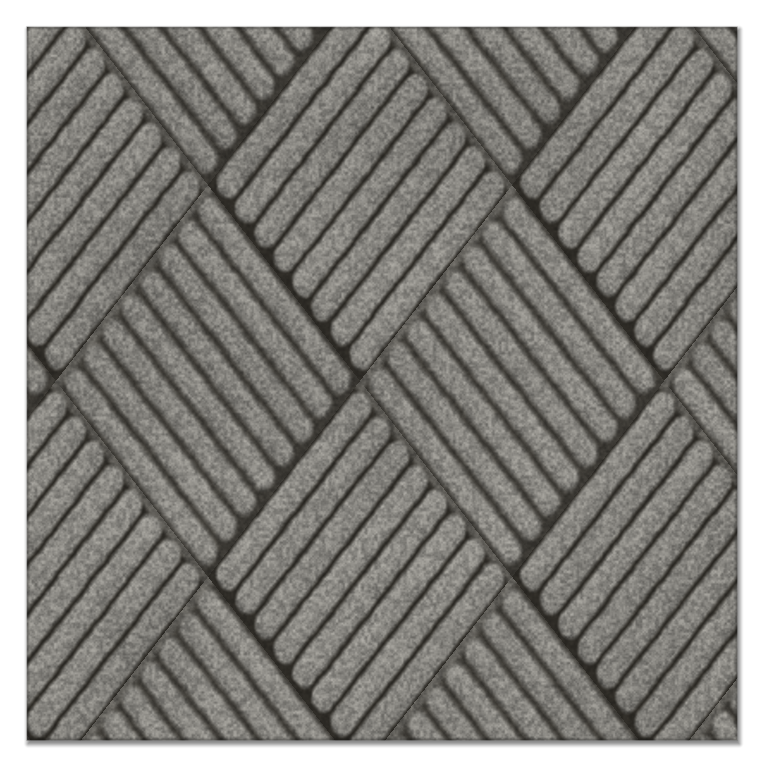
Reproduce this pattern procedurally as a Shadertoy shader.

```glsl
const vec2 MAT_MIN = vec2(0.035, 0.036);
const vec2 MAT_MAX = vec2(0.960, 0.965);
const vec2 DIAMOND_SIZE = vec2(0.396, 0.510);
const vec2 DIAMOND_CENTER = vec2(0.4688, 0.759);
const float BARS = 8.0;                        // bars per diamond
const vec2 BAR_HALF = vec2(0.478, 0.0505);     // in diamond edge lengths
const float BAR_ROUND = 0.044;
const float WOBBLE = 0.007;
const float GRAIN_FREQ = 235.0;
const float GRAIN_AMOUNT = 0.36;
const vec3 FIBRE = vec3(0.515, 0.508, 0.488);
const vec3 GROOVE = vec3(0.175, 0.165, 0.145);
const vec2 SHADOW_SHIFT = vec2(0.002, -0.004);

float hash(vec2 p) {
    vec3 q = fract(p.xyx * 0.1031);
    q += dot(q, q.yzx + 33.33);
    return fract((q.x + q.y) * q.z);
}

float noise(vec2 p) {
    vec2 i = floor(p), f = fract(p);
    f = f * f * (3.0 - 2.0 * f);
    return mix(mix(hash(i), hash(i + vec2(1, 0)), f.x),
               mix(hash(i + vec2(0, 1)), hash(i + vec2(1, 1)), f.x), f.y);
}

float boxDistance(vec2 p, vec2 halfSize) {
    vec2 q = abs(p) - halfSize;
    return length(max(q, 0.0)) + min(max(q.x, q.y), 0.0);
}

vec3 ribbedCarpet(vec2 uv) {
    // Skewed axes turn the diamonds into a checkerboard of unit cells
    vec2 p = (uv - DIAMOND_CENTER) / DIAMOND_SIZE;
    vec2 skew = vec2(p.x + p.y, p.x - p.y);
    vec2 cell = floor(skew + 0.5);
    vec2 local = skew - cell;
    float turned = mod(cell.x + cell.y, 2.0);

    // x runs up along the bars, y runs down across them
    if (turned > 0.5) local = -local.yx;
    local += WOBBLE * (vec2(noise(uv * 75.0), noise(uv * 75.0 + 41.0)) - 0.5);

    float row = local.y * BARS;
    float barId = clamp(floor(row + 0.5 * BARS), 0.0, BARS - 1.0);
    float across = (row + 0.5 * BARS - barId - 0.5) / BARS;
    float d = boxDistance(vec2(local.x, across), BAR_HALF - BAR_ROUND) - BAR_ROUND;

    // Grooves: softer on turned diamonds, shallow at the upper ends
    float groove = smoothstep(mix(-0.009, -0.018, turned), 0.013, d);
    float depth = mix(1.0, 0.82, turned);
    depth *= mix(1.0, 0.5, smoothstep(0.455, 0.485, local.x));

    // Rounded bars lit from above, with slight differences in tone
    float lowerSide = smoothstep(-0.02, 0.06, across);
    float lowerEnd = smoothstep(0.43, 0.49, -local.x);
    float tone = 1.04 - 0.10 * lowerSide - 0.16 * lowerEnd;
    tone += 0.05 * (hash(cell * 17.0 + barId + 100.0) - 0.5);
    tone += 0.10 * (noise(uv * 6.0) - 0.5);

    // Fibre speckle in two sizes
    float grain = 0.65 * noise(uv * GRAIN_FREQ) + 0.35 * noise(uv * GRAIN_FREQ * 1.9 + 7.0) - 0.5;
    vec3 fibre = FIBRE * (tone + 1.5 * GRAIN_AMOUNT * grain);
    return mix(fibre, GROOVE * (1.0 + GRAIN_AMOUNT * grain), groove * depth);
}

void mainImage(out vec4 fragColor, in vec2 fragCoord) {
    vec2 uv = fragCoord / iResolution.xy;
    float pixel = 1.0 / min(iResolution.x, iResolution.y);
    vec2 center = 0.5 * (MAT_MIN + MAT_MAX);
    vec2 halfSize = 0.5 * (MAT_MAX - MAT_MIN);

    // White ground with a soft cast shadow
    float shadowDist = boxDistance(uv - center - SHADOW_SHIFT, halfSize);
    vec3 color = vec3(1.0 - 0.45 * (1.0 - smoothstep(-0.003, 0.007, shadowDist)));

    // Mat with a darkened cut edge
    float matDist = boxDistance(uv - center, halfSize);
    vec3 mat = ribbedCarpet(uv) * (1.0 - 0.3 * smoothstep(-0.005, 0.0, matDist));
    color = mix(color, mat, 1.0 - smoothstep(-pixel, pixel, matDist));

    fragColor = vec4(color, 1.0);
}
```
